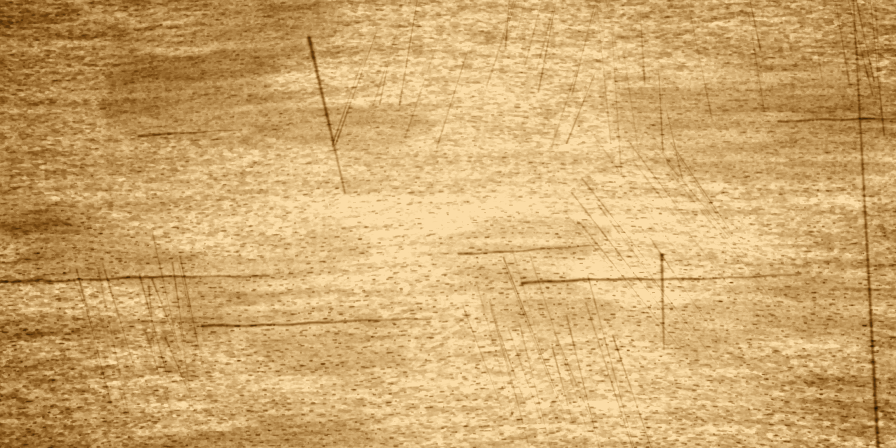
Write a Shadertoy shader that draws this texture.

```glsl
// Worn, sunlit wooden board: a warm light pool over fine horizontal grain.
// Soft cellular noise gives bands and speckle, a jittered grid gives pore dashes,
// and tapered segments give cracks, gouges and bundles of thin scratches.

float hash(vec2 p) {
    return fract(sin(dot(p, vec2(127.1, 311.7))) * 43758.5);
}

// Cellular noise whose cell values blend softly, 0 to 1
float softCells(vec2 p) {
    vec2 cell = floor(p);
    float sum = 0.0, total = 0.0;
    for (int y = -1; y <= 1; y++)
    for (int x = -1; x <= 1; x++) {
        vec2 id = cell + vec2(x, y);
        vec2 site = id + vec2(hash(id), hash(id + 37.0));
        vec2 d = p - site;
        float weight = exp(-6.5 * dot(d, d));
        sum += weight * hash(id + 71.0);
        total += weight;
    }
    return sum / total;
}

// One short dark pore per grid cell, rows shifted at random
float pores(vec2 p, vec2 grid) {
    vec2 q = p * grid;
    q.x += 7.0 * hash(vec2(floor(q.y), 3.0));
    vec2 id = floor(q);
    vec2 jitter = vec2(hash(id), hash(id + 11.0)) - 0.5;
    vec2 d = (fract(q) - 0.5 - 0.4 * jitter) / grid;
    float halfLength = mix(0.1, 0.3, hash(id + 23.0)) / grid.x;
    float dash = exp(-pow(d.y / 0.0019, 2.0));
    dash *= 1.0 - smoothstep(0.3, 1.0, abs(d.x) / halfLength);
    return dash * smoothstep(0.2, 1.0, hash(id + 41.0));
}

// Segment from a to b, thinning toward b
float stroke(vec2 p, vec2 a, vec2 b, float width) {
    vec2 ab = b - a;
    float t = clamp(dot(p - a, ab) / dot(ab, ab), 0.0, 1.0);
    float d = length(p - a - ab * t) / (width * mix(1.0, 0.6, t));
    return exp(-d * d) * mix(1.0, 0.35, t);
}

// Roughly parallel thin scratches scattered around a centre
float scratches(vec2 p, vec2 centre, vec2 spread, vec2 dir, float seed) {
    float mark = 0.0;
    for (int i = 0; i < 17; i++) {
        vec2 key = vec2(float(i), seed);
        vec2 offset = vec2(hash(key), hash(key + 5.0)) - 0.5;
        vec2 along = dir * mix(0.4, 1.2, hash(key + 9.0));
        along.x += 0.06 * (hash(key + 13.0) - 0.5);
        vec2 start = centre + offset * spread - 0.5 * along;
        float depth = mix(0.3, 1.0, hash(key + 17.0));
        mark = max(mark, depth * stroke(p, start, start + along, 0.0024));
    }
    // Breaks along the lines where the tool skipped
    return mark * mix(0.55, 1.1, softCells(p * 45.0 + seed));
}

// Umber to honey, with the mid tones kept saturated; cracks go below zero
vec3 woodColour(float tone) {
    vec3 umber = vec3(0.45, 0.27, 0.06);
    vec3 honey = vec3(0.94, 0.81, 0.59);
    vec3 curve = pow(vec3(max(tone, 0.0001)), vec3(1.0, 1.1, 1.25));
    return mix(umber, honey, curve) * (1.0 + min(tone, 0.0));
}

void mainImage(out vec4 fragColor, in vec2 fragCoord) {
    vec2 p = fragCoord / iResolution.y;
    p.x *= 2.0 * iResolution.y / iResolution.x;

    // Grain coordinates follow a slow wave
    float wave = 0.025 * sin(1.9 * p.x - 0.6) + 0.008 * sin(5.3 * p.x + 4.0 * p.y);
    vec2 grain = vec2(p.x, p.y - wave);

    // Pool of light, falling off mostly toward the left
    vec2 fromLight = (p - vec2(1.1, 0.45)) / vec2(1.1, 0.7);
    float shade = dot(fromLight, fromLight);
    float tone = 1.09 - 0.54 * shade;

    // Broad bands, streaks and speckle, rougher in the shade
    float rough = mix(0.75, 1.35, clamp(shade, 0.0, 1.0));
    float speckle = softCells(grain * vec2(80.0, 190.0)) - 0.5;
    tone += rough * 0.20 * (softCells(grain * vec2(1.6, 15.0) + 4.0) - 0.5);
    tone += rough * 0.22 * (softCells(grain * vec2(4.0, 55.0) + 19.0) - 0.5);
    tone += rough * 0.22 * (softCells(grain * vec2(16.0, 110.0) + 53.0) - 0.5);
    tone += rough * 0.38 * speckle;
    tone += rough * 0.20 * (softCells(p * vec2(190.0, 230.0)) - 0.5);

    // Growth ring: crisp lower lip, soft fade above
    float lip = p.y - 0.57 + 0.12 * exp(-3.0 * p.x) - 0.012 * sin(3.5 * p.x);
    tone -= 0.14 * smoothstep(-0.004, 0.004, lip) * exp(-22.0 * max(lip, 0.0));

    // Mottled stains
    float stain = smoothstep(0.58, 0.85, softCells(p * vec2(3.5, 8.0) + 8.0));
    tone -= stain * (0.10 + 0.5 * max(speckle, 0.0));

    // Pores in two sizes, densest low on the board
    float density = mix(0.52, 0.3, smoothstep(0.3, 0.8, p.y));
    tone -= density * pores(grain, vec2(25.0, 88.0));
    tone -= 0.8 * density * pores(grain + 0.37, vec2(38.0, 112.0));

    // Scratch bundles
    float scratch = scratches(p, vec2(1.05, 0.87), vec2(0.6, 0.25), vec2(0.07, 0.28), 1.0);
    scratch = max(scratch, scratches(p, vec2(1.62, 0.83), vec2(0.7, 0.35), vec2(-0.04, 0.3), 2.0));
    scratch = max(scratch, scratches(p, vec2(1.5, 0.47), vec2(0.3, 0.25), vec2(0.22, -0.3), 3.0));
    scratch = max(scratch, scratches(p, vec2(1.25, 0.18), vec2(0.35, 0.2), vec2(0.12, -0.38), 4.0));
    scratch = max(scratch, scratches(p, vec2(0.31, 0.25), vec2(0.25, 0.2), vec2(0.07, -0.28), 5.0));
    tone -= 0.42 * scratch;

    // Long cracks along the grain, with a slight wobble
    vec2 bent = p + vec2(0.0, 0.002 * sin(13.0 * p.x) + 0.001 * sin(61.0 * p.x));
    for (int i = 0; i < 6; i++) {
        float n = float(i);
        float level = fract(0.35 - 0.075 * n * (n - 1.0));
        vec2 middle = vec2(2.0 * fract(0.12 + 0.618 * n), 0.15 + 0.65 * level);
        vec2 reach = vec2(0.36 - 0.05 * n, 0.008);
        float depth = (1.05 - 0.1 * n) * mix(0.6, 1.15, softCells(p * 28.0));
        tone -= depth * stroke(bent, middle - reach, middle + reach, 0.004 - 0.0002 * n);
    }

    // Deep gouges across the grain
    tone -= 0.85 * stroke(p, vec2(0.69, 0.915), vec2(0.77, 0.57), 0.0045);
    tone -= 0.75 * stroke(p, vec2(1.477, 0.43), vec2(1.482, 0.22), 0.0042);
    tone -= 0.75 * stroke(bent.yx, vec2(0.0, 1.96), vec2(1.0, 1.905), 0.0042);

    fragColor = vec4(woodColour(clamp(tone, -0.7, 1.09)), 1.0);
}
```
